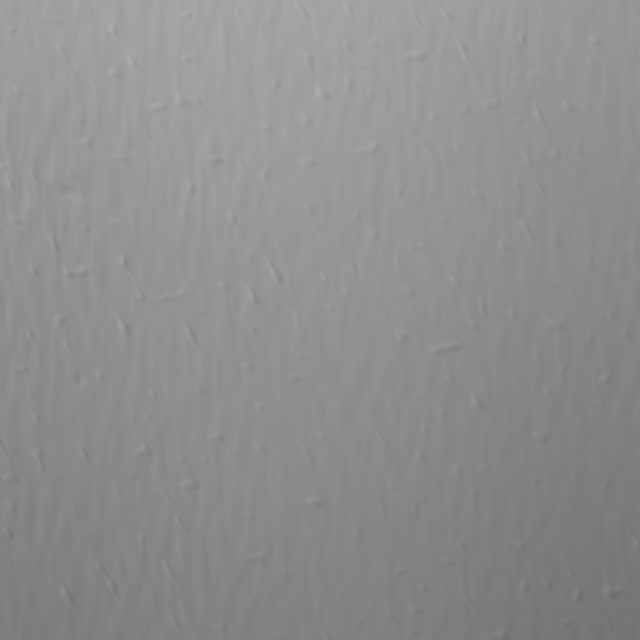
Write a WebGL 2 fragment shader that draws this texture.

```glsl
#version 300 es
precision highp float;
// Matt grey painted wall under soft light from above. A height field of
// upright brush grain, sparse flecks and two dents is embossed by a height
// difference along the light, then added to a broad light falloff.

#define GRAIN_FREQ vec2(44.0, 17.0)  // brush grain cycles across the canvas
#define FLECK_FREQ vec2(40.0, 30.0)  // small raised flecks
#define GRAIN_RELIEF 0.027
#define FLECK_RELIEF 0.060
#define DENT_RELIEF 0.055
#define LIGHT_STEP vec2(0.0036, -0.0022)
#define SHADE_BOTTOM 0.507
#define SHADE_TOP 0.643
#define RIGHT_FALLOFF 0.055
#define LEFT_FALLOFF 0.018

uniform vec2 u_resolution;
out vec4 fragColor;

// Unit gradient direction for a lattice point
vec2 latticeGradient(vec2 cell) {
    uvec2 q = uvec2(ivec2(cell) + 4096);
    uint n = q.x * 1597u + q.y * 51749u;
    n = (n ^ (n >> 15)) * 73459u;
    n = (n ^ (n >> 13)) * 91813u;
    n ^= n >> 16;
    float angle = float(n & 65535u) * 6.2831853 / 65536.0;
    return vec2(cos(angle), sin(angle));
}

float gradientNoise(vec2 p) {
    vec2 i = floor(p), f = p - i;
    vec2 w = f * f * f * (f * (f * 6.0 - 15.0) + 10.0);
    vec2 e = vec2(1.0, 0.0);
    float a = dot(latticeGradient(i), f);
    float b = dot(latticeGradient(i + e), f - e);
    float c = dot(latticeGradient(i + e.yx), f - e.yx);
    float d = dot(latticeGradient(i + 1.0), f - 1.0);
    return mix(mix(a, b, w.x), mix(c, d, w.x), w.y);
}

// Upright strokes, gently bent, with a finer layer on top
float grainHeight(vec2 p) {
    p.x += 0.008 * gradientNoise(p * 9.0 + 31.0);
    float coarse = gradientNoise(p * GRAIN_FREQ);
    float fine = gradientNoise(p * GRAIN_FREQ * vec2(1.9, 1.5) + 57.0);
    return coarse + 0.4 * fine;
}

// Short slanted bumps where the noise peaks
float fleckHeight(vec2 p) {
    vec2 slanted = vec2(p.x + 0.45 * p.y, p.y - 0.2 * p.x);
    return smoothstep(0.28, 0.7, gradientNoise(slanted * FLECK_FREQ + 113.0));
}

// One wide shallow dent and one small pit below it
float dentHeight(vec2 p) {
    float height = 0.0;
    for (int k = 0; k < 2; k++) {
        float t = float(k);
        vec2 center = vec2(0.112 + 0.014 * t, 0.695 - 0.287 * t);
        vec2 radius = mix(vec2(0.034, 0.011), vec2(0.007, 0.012), t);
        vec2 q = p - center;
        q.y += 0.35 * q.x * (1.0 - t) + 0.012 * gradientNoise(p * 30.0);
        q /= radius;
        height -= exp(-dot(q, q)) * mix(1.5, 1.0, t);
    }
    return height;
}

void main() {
    vec2 uv = gl_FragCoord.xy / u_resolution;

    // Broad falloff of the light
    float shade = mix(SHADE_BOTTOM, SHADE_TOP, uv.y);
    shade -= RIGHT_FALLOFF * smoothstep(0.45, 1.05, uv.x);
    shade -= LEFT_FALLOFF * (1.0 - smoothstep(0.0, 0.35, uv.x));
    shade += 0.006 * gradientNoise(uv * 4.0 + 7.0);

    // Relief, lit from the side; the grain is strongest at left and top
    vec2 lit = uv + LIGHT_STEP, dark = uv - LIGHT_STEP;
    float strength = 0.7 + 0.35 * (1.0 - smoothstep(0.0, 0.6, uv.x)) + 0.2 * uv.y;
    strength *= 1.0 + 0.6 * gradientNoise(uv * 6.0 + 83.0);
    float relief = GRAIN_RELIEF * (grainHeight(lit) - grainHeight(dark));
    relief += FLECK_RELIEF * (fleckHeight(lit) - fleckHeight(dark));
    shade += strength * relief;
    shade += DENT_RELIEF * (dentHeight(lit) - dentHeight(dark));

    // Slight cool cast in two opposite corners
    float cool = smoothstep(0.55, 1.0, abs(uv.x + uv.y - 1.0));
    vec3 color = vec3(shade) + cool * vec3(-0.006, 0.002, 0.004);
    fragColor = vec4(color, 1.0);
}
```
